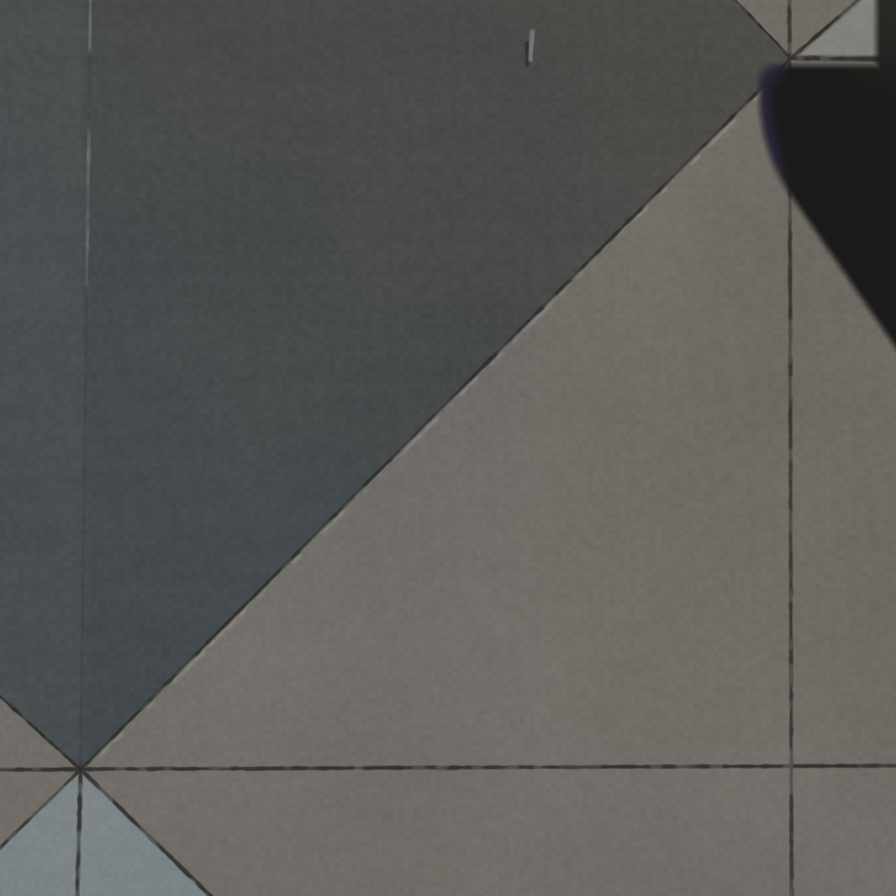
Write a Shadertoy shader that draws this texture.

```glsl
// Weathered floor tiles: a dark slate tile meets tan stone along a diagonal,
// with thin worn joints, pale corner insets and a soft black object at right.
// Half-planes shape the tiles, segment distances the joints, noise the wear.

const vec2 NODE_A = vec2(0.090, 0.141);   // lower left joint crossing
const vec2 NODE_B = vec2(0.883, 0.935);   // upper right joint crossing
const vec3 TAN = vec3(0.440, 0.430, 0.407);
const vec3 TAN_WARM = vec3(0.435, 0.415, 0.385);
const vec3 SLATE_COOL = vec3(0.268, 0.292, 0.300);
const vec3 SLATE_WARM = vec3(0.302, 0.294, 0.284);
const vec3 PALE_BLUE = vec3(0.490, 0.520, 0.525);
const vec3 PALE_GREY = vec3(0.500, 0.500, 0.480);
const vec3 JOINT = vec3(0.170, 0.170, 0.160);
const vec3 BLACK = vec3(0.100, 0.100, 0.100);
const float EDGE = 0.0016;                // softness of tile edges
const float OBJECT_BLUR = 0.006;
const float GRAIN = 0.022;

float hash(vec2 p) {
    return fract(sin(dot(p, vec2(127.1, 311.7))) * 43758.5453);
}

float noise(vec2 p) {
    vec2 i = floor(p), f = fract(p);
    f = f * f * (3.0 - 2.0 * f);
    return mix(mix(hash(i), hash(i + vec2(1, 0)), f.x),
               mix(hash(i + vec2(0, 1)), hash(i + vec2(1, 1)), f.x), f.y);
}

float fbm(vec2 p) {
    float sum = 0.0, amp = 0.5;
    for (int i = 0; i < 4; i++) {
        sum += amp * noise(p);
        p = p * 2.03 + 17.3;
        amp *= 0.5;
    }
    return sum;
}

// Signed distance to a line, positive on the left of its direction.
float leftOf(vec2 p, vec2 origin, vec2 dir) {
    vec2 d = normalize(dir), q = p - origin;
    return d.x * q.y - d.y * q.x;
}

float segment(vec2 p, vec2 a, vec2 b) {
    vec2 q = p - a, d = b - a;
    return length(q - d * clamp(dot(q, d) / dot(d, d), 0.0, 1.0));
}

float smoothMax(float a, float b, float k) {
    float h = max(k - abs(a - b), 0.0) / k;
    return max(a, b) + h * h * k * 0.25;
}

float fill(float d) { return smoothstep(-EDGE, EDGE, d); }

// Thin line whose strength wears away unevenly.
float wornLine(vec2 p, vec2 a, vec2 b, float width) {
    float wear = 0.55 + 0.45 * smoothstep(0.25, 0.6, noise(p * 75.0));
    float d = segment(p, a, b) + (noise(p * 130.0) - 0.5) * 0.0012;
    return wear * (1.0 - smoothstep(width * 0.3, width * 1.5, d));
}

// Black object: rounded corner body plus the upright strip above it.
float objectDistance(vec2 p) {
    float slope = -leftOf(p, vec2(0.849, 0.831), vec2(0.151, -0.219));
    float body = smoothMax(0.848 - p.x, -abs(slope) * sign(-slope), 0.035);
    body = smoothMax(body, p.y - 0.927, 0.022);
    return min(body, max(0.978 - p.x, 0.90 - p.y));
}

void mainImage(out vec4 fragColor, in vec2 fragCoord) {
    vec2 p = fragCoord / iResolution.xy;
    float cloud = fbm(p * 7.0) - 0.47;

    // Tan stone, warmer toward the right
    float diagonal = leftOf(p, NODE_A, NODE_B - NODE_A);
    vec3 col = mix(TAN, TAN_WARM, smoothstep(0.55, 1.0, p.x) * smoothstep(0.1, 0.4, p.y));
    col += cloud * 0.035;

    // Slate, cool below and warm toward the top right
    float slate = min(diagonal, -leftOf(p, NODE_A, vec2(-0.69, 0.63)));
    slate = min(slate, leftOf(p, NODE_B, vec2(-0.48, 0.50)));
    vec3 slateCol = mix(SLATE_COOL, SLATE_WARM, smoothstep(0.6, 1.65, p.x + p.y + cloud * 0.3));
    slateCol += 0.018 * (1.0 - smoothstep(0.085, 0.105, p.x));
    slateCol += cloud * 0.025 + (noise(p * vec2(6.0, 90.0)) - 0.5) * 0.008;
    col = mix(col, slateCol, fill(slate));

    // Pale corner insets
    float blueInset = min(leftOf(p, NODE_A, vec2(-0.69, -0.67)), -leftOf(p, NODE_A, vec2(1.11, -1.08)));
    col = mix(col, PALE_BLUE + cloud * 0.06, fill(blueInset));
    float greyInset = min(-leftOf(p, NODE_B, vec2(0.57, 0.50)) - 0.004, p.y - NODE_B.y - 0.004);
    col = mix(col, PALE_GREY + cloud * 0.08, fill(greyInset));

    // Chipped pale rim below the diagonal, then the joints
    float rim = exp(-pow((diagonal + 0.0045) / 0.0022, 2.0)) * step(NODE_A.x, p.x) * step(p.x, 0.86);
    col += 0.075 * rim * smoothstep(0.3, 0.75, noise(p * 85.0));
    float joint = wornLine(p, NODE_A, NODE_B, 0.0020);
    joint = max(joint, wornLine(p, NODE_A, vec2(-0.01, 0.232), 0.0018));
    joint = max(joint, wornLine(p, NODE_A, vec2(-0.01, 0.044), 0.0020));
    joint = max(joint, wornLine(p, NODE_A, vec2(0.245, -0.010), 0.0024));
    joint = max(joint, wornLine(p, NODE_A, vec2(0.086, -0.01), 0.0026));
    joint = max(joint, wornLine(p, vec2(-0.01, 0.141), vec2(1.01, 0.1455), 0.0023));
    joint = max(joint, 0.9 * wornLine(p, vec2(0.8835, -0.01), vec2(0.881, 1.01), 0.0023));
    joint = max(joint, wornLine(p, NODE_B, vec2(0.81, 1.011), 0.0015));
    joint = max(joint, wornLine(p, NODE_B, vec2(0.963, 1.005), 0.0022));
    joint = max(joint, wornLine(p, NODE_B, vec2(0.98, 0.934), 0.0028));
    joint = max(joint, 0.7 * exp(-pow(length(p - NODE_A) / 0.007, 2.0)));
    col = mix(col, JOINT, joint * 0.88);

    // Faint slate seam with pale scratches
    float seam = wornLine(p, NODE_A, vec2(0.101, 1.01), 0.0020);
    float bare = smoothstep(0.67, 0.70, p.y) * (1.0 - smoothstep(0.84, 0.87, p.y));
    bare = max(bare, smoothstep(0.93, 0.95, p.y));
    col += seam * mix(-0.025, 0.13 * noise(p * vec2(8.0, 45.0)) + 0.03, bare);
    col += 0.17 * wornLine(p, vec2(0.592, 0.934), vec2(0.594, 0.965), 0.0028);
    col -= 0.09 * wornLine(p, vec2(0.588, 0.928), vec2(0.588, 0.952), 0.0025);

    // Fine grain, then the soft object with a violet left fringe
    col += GRAIN * (noise(p * 170.0) - 0.5) + GRAIN * 0.7 * (noise(p * 380.0) - 0.5);
    float object = objectDistance(p);
    vec3 objectCol = BLACK + vec3(0.065, 0.060, 0.045) * smoothstep(0.86, 1.0, p.y) * smoothstep(0.91, 1.0, p.x);
    float fringe = exp(-pow((object + 0.004) / 0.010, 2.0)) * (1.0 - smoothstep(0.86, 0.89, p.x));
    objectCol += fringe * vec3(0.055, 0.045, 0.110);
    col = mix(objectCol, col, smoothstep(-OBJECT_BLUR, OBJECT_BLUR, object));

    fragColor = vec4(clamp(col, 0.0, 1.0), 1.0);
}
```
